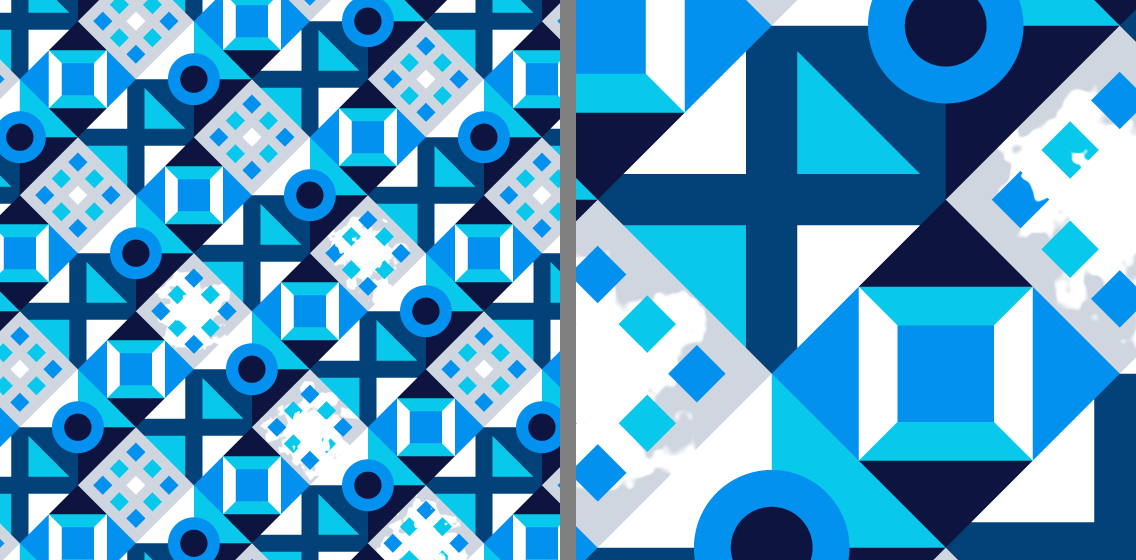
Left: the whole. Right: its middle third, enlarged.
Reproduce this pattern procedurally as a WebGL 2 fragment shader.

```glsl
#version 300 es
precision highp float;

uniform vec2 u_resolution;
out vec4 fragColor;

const vec3 WHITE = vec3(1.0);
const vec3 GRAY = vec3(0.81, 0.84, 0.88);
const vec3 CYAN = vec3(0.03, 0.79, 0.92);
const vec3 BLUE = vec3(0.01, 0.57, 0.94);
const vec3 DEEP = vec3(0.01, 0.26, 0.47);
const vec3 NAVY = vec3(0.05, 0.08, 0.25);

float hash(vec2 p) {
    vec3 q = fract(p.xyx * 0.1031);
    q += dot(q, q.yzx + 33.33);
    return fract((q.x + q.y) * q.z);
}

float valueNoise(vec2 p) {
    vec2 i = floor(p), f = fract(p);
    f = f * f * (3.0 - 2.0 * f);
    return mix(mix(hash(i), hash(i + vec2(1, 0)), f.x),
               mix(hash(i + vec2(0, 1)), hash(i + vec2(1, 1)), f.x), f.y);
}

float fbm(vec2 p) {
    float sum = 0.0, gain = 0.55;
    for (int i = 0; i < 3; i++) {
        sum += gain * valueNoise(p);
        p = p * 2.1 + 17.0;
        gain *= 0.5;
    }
    return sum;
}

// Gray diamond holding a 3 by 3 grid of small diamonds, some rubbed white
vec3 gridTile(vec2 p, vec2 centre) {
    vec2 offset = centre - vec2(0.06, 3.3);
    vec2 ellipse = vec2(dot(offset, vec2(0.6, 0.8)) / 4.02, dot(offset, vec2(0.8, -0.6)) / 2.77);
    float worn = smoothstep(0.98, 0.85, length(ellipse));
    float ragged = length(p) + 1.1 * (fbm(p * 4.5 + centre * 7.3 + 90.0) - 0.48);

    vec3 color = mix(GRAY, WHITE, worn * smoothstep(0.68, 0.60, ragged));
    vec2 turned = vec2(p.x + p.y, p.y - p.x);
    vec2 index = clamp(round(turned / 0.57), -1.0, 1.0);
    vec2 edge = abs(turned - index * 0.57);
    if (max(edge.x, edge.y) < 0.165) {
        float ring = abs(index.x) + abs(index.y);
        color = ring < 0.5 ? WHITE : ring < 1.5 ? CYAN : BLUE;
        color = mix(color, WHITE, worn * smoothstep(0.27, 0.23, ragged));
    }
    return color;
}

// Bevelled square with navy tips above and below, blue tips at the sides
vec3 bevelTile(vec2 p, vec2 centre) {
    vec2 a = abs(p);
    float box = max(a.x, a.y);
    if (box > 0.5) return a.y > a.x ? NAVY : BLUE;
    if (box < 0.277) return BLUE;
    if (a.y > a.x) return CYAN;
    // Faded right-hand bevels along one diagonal
    float onDiagonal = step(abs(centre.x - centre.y - 3.0 + 2.0), 0.5);
    float patchy = smoothstep(0.52, 0.56, fbm(p * 4.0 + centre * 5.1 + 60.0));
    float fade = onDiagonal * (abs(centre.x - 1.0) < 0.5 ? 0.5 * patchy : 1.0);
    return p.x > 0.0 ? mix(WHITE, GRAY, fade) : WHITE;
}

// Ring over four coloured quadrants
vec3 ringTile(vec2 p) {
    float radius = length(p);
    if (radius < 0.235) return NAVY;
    if (radius < 0.447) return BLUE;
    if (p.y < 0.0) return p.x < 0.0 ? WHITE : CYAN;
    return p.x < 0.0 ? DEEP : NAVY;
}

// Dark cross between white and cyan triangles
vec3 crossTile(vec2 p) {
    if (min(abs(p.x), abs(p.y)) < 0.147) return DEEP;
    return p.x * p.y < 0.0 ? CYAN : WHITE;
}

vec3 pattern(vec2 uv) {
    // Downward y, one unit is half a diamond's diagonal
    vec2 p = (vec2(uv.x, 1.0 - uv.y) - vec2(0.5534, 0.3486)) * 9.654;
    vec2 cell = floor(0.5 * vec2(p.x + p.y, p.y - p.x) + 0.5);
    vec2 centre = vec2(cell.x - cell.y, cell.x + cell.y);
    vec2 local = p - centre;
    float kind = mod(2.0 * cell.x + cell.y + 2.0, 4.0);
    if (kind < 0.5) return gridTile(local, centre);
    if (kind < 1.5) return bevelTile(local, centre);
    if (kind < 2.5) return ringTile(local);
    return crossTile(local);
}

void main() {
    // Average a 4 by 4 grid of samples to smooth every edge
    vec3 sum = vec3(0.0);
    for (int i = 0; i < 16; i++) {
        vec2 jitter = (vec2(i % 4, i / 4) + 0.5) / 4.0 - 0.5;
        sum += pattern((gl_FragCoord.xy + jitter) / u_resolution.y);
    }
    fragColor = vec4(sum / 16.0, 1.0);
}
```
